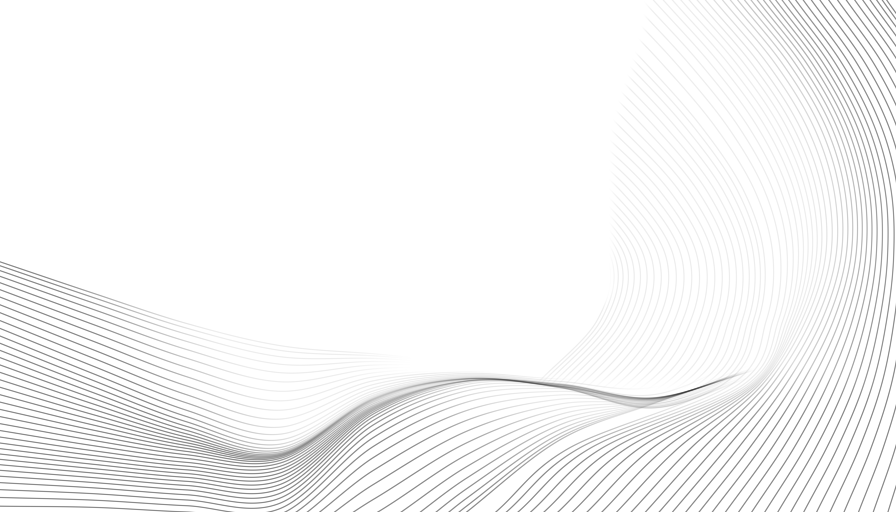
Reproduce this background procedurally as a WebGL 2 fragment shader.

```glsl
#version 300 es
precision highp float;

uniform vec2 u_resolution;
out vec4 fragColor;

#define CANVAS vec2(7.68, 4.40)
#define LINE_WIDTH 0.0105
#define LINES_PER_BAND 12.0
#define INK_STRENGTH 0.46
#define FAINT_INK 0.15
#define WAVE_STEP 0.8
#define SAIL_STEP 0.55

const int KNOTS = 9;
const int BANDS = 4;

// Guide curves of the low wave: heights at even steps across, upper to lower
const float WAVE[45] = float[45](
  2.15, 1.88, 1.62, 1.43, 1.36, 1.30, 1.35, 1.90, 2.60,
  1.45, 1.13, 0.82, 0.62, 1.02, 1.16, 1.09, 0.96, 1.25,
  0.70, 0.57, 0.46, 0.42, 0.93, 1.13, 1.08, 0.97, 1.22,
  0.05, 0.04, 0.00, -0.02, 0.64, 1.00, 1.06, 0.98, 1.20,
  -1.20, -1.00, -0.90, -0.80, -0.65, 0.00, 0.62, 0.93, 1.20);

// Guide curves of the tall sail: offsets at even steps upward, inner to outer
const float SAIL[45] = float[45](
  3.60, 4.10, 4.60, 5.12, 5.20, 4.70, 3.90, 3.10, 2.30,
  4.25, 4.88, 6.20, 6.50, 6.55, 6.38, 6.02, 5.54, 5.00,
  5.65, 6.13, 6.62, 6.95, 7.12, 7.10, 6.92, 6.58, 6.12,
  7.00, 7.27, 7.48, 7.60, 7.66, 7.64, 7.50, 7.22, 6.82,
  8.30, 8.35, 8.40, 8.42, 8.42, 8.38, 8.24, 7.98, 7.60);

float knotValue(bool sail, int n) {
  return sail ? SAIL[n] : WAVE[n];
}

// Guide value at a knot, carried on in a straight line past both ends
float guide(bool sail, int row, int knot) {
  int inner = clamp(knot, 0, KNOTS - 1);
  float value = knotValue(sail, row * KNOTS + inner);
  if (knot == inner) return value;
  return 2.0 * value - knotValue(sail, row * KNOTS + 2 * inner - knot);
}

// Catmull-Rom weights and their derivatives
vec4 splineWeights(float f) {
  float f2 = f * f, f3 = f2 * f;
  return 0.5 * vec4(-f + 2.0 * f2 - f3, 2.0 - 5.0 * f2 + 3.0 * f3,
                    f + 4.0 * f2 - 3.0 * f3, f3 - f2);
}

vec4 splineSlopes(float f) {
  float f2 = f * f;
  return 0.5 * vec4(-1.0 + 4.0 * f - 3.0 * f2, -10.0 * f + 9.0 * f2,
                    1.0 + 8.0 * f - 9.0 * f2, 3.0 * f2 - 2.0 * f);
}

// Ink falls away to the right, thins on the ridge and ends beyond it
float waveInk(float band, vec2 p) {
  float start = 0.2 + 0.95 * band;
  float dark = 1.0 - smoothstep(start, start + 1.7, p.x);
  dark *= 1.0 - 0.75 * smoothstep(0.7, 1.05, p.y) * smoothstep(3.2, 4.4, p.x);
  float end = mix(3.6, 6.5, smoothstep(0.5, 1.0, band));
  return mix(FAINT_INK, 1.0, dark) * (1.0 - smoothstep(end - 0.8, end, p.x));
}

// Ink is strong at the foot and the outer side, faint within
float sailInk(float band, vec2 p) {
  float k = max(band - 1.0, 0.0);
  float foot = 1.0 - smoothstep(0.3 + 0.3 * k, 1.0 + 0.5 * k, p.y);
  float dark = max(foot * step(1.0, band), smoothstep(1.6, 3.3, band));
  float edge = 5.25 + 0.3 * smoothstep(3.1, 4.4, p.y)
             - 0.65 * (1.0 - smoothstep(1.2, 1.95, p.y));
  float inside = smoothstep(-0.04, 0.06, p.x - edge);
  float shown = band < 1.0 ? smoothstep(1.02, 1.25, p.y) * inside
                           : mix(1.0, inside, step(1.1, p.y));
  return mix(FAINT_INK, 1.0, dark) * shown;
}

// Blends the guide curves into many thin lines; returns what stays uninked
float strands(bool sail, vec2 p, float pixel) {
  float spacing = sail ? SAIL_STEP : WAVE_STEP;
  float across = sail ? p.x : p.y;
  float s = (sail ? p.y : p.x) / spacing;
  int k = clamp(int(s), 0, KNOTS - 2);
  float f = s - float(k);
  vec4 w = splineWeights(f), dw = splineSlopes(f) / spacing;

  // Position and slope of each guide curve here
  vec2 curve[5];
  for (int r = 0; r <= BANDS; r++) {
    vec4 v = vec4(guide(sail, r, k - 1), guide(sail, r, k),
                  guide(sail, r, k + 1), guide(sail, r, k + 2));
    curve[r] = vec2(dot(w, v), dot(dw, v));
  }

  float paper = 1.0;
  float reach = max(LINE_WIDTH, pixel);
  // The innermost band of the sail holds twice as many lines
  int count = int(LINES_PER_BAND) * (sail ? BANDS + 1 : BANDS);
  for (int i = 0; i <= count; i++) {
    float band = float(i) / LINES_PER_BAND;
    if (sail) band = band < 2.0 ? 0.5 * band : band - 1.0;
    int j = min(int(band), BANDS - 1);
    vec4 b = splineWeights(band - float(j));
    vec2 line = b.x * curve[max(j - 1, 0)] + b.y * curve[j]
              + b.z * curve[j + 1] + b.w * curve[min(j + 2, BANDS)];
    float d = abs(across - line.x) / sqrt(1.0 + line.y * line.y);
    if (d < reach) {
      float cover = LINE_WIDTH / reach * (1.0 - smoothstep(0.0, reach, d));
      float ink = sail ? sailInk(band, p) : waveInk(band, p);
      paper *= 1.0 - INK_STRENGTH * cover * ink;
    }
  }
  return paper;
}

void main() {
  vec2 p = gl_FragCoord.xy / u_resolution * CANVAS;
  float pixel = CANVAS.x / u_resolution.x;
  float paper = strands(false, p, pixel) * strands(true, p, pixel);
  fragColor = vec4(vec3(paper), 1.0);
}
```
